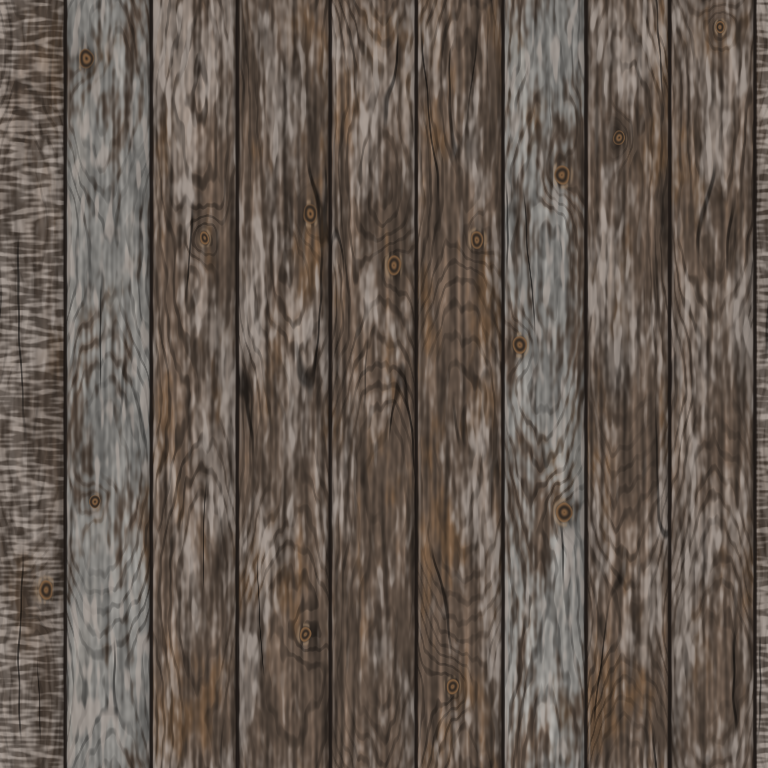
This texture is drawn by a WebGL 2 fragment shader. Its source:

```glsl
#version 300 es
precision highp float;
// Nine weathered vertical planks with worn grey paint, grain, knots and dark seams.
#define PLANKS 9
#define SEAM_HALF_WIDTH 0.0022
#define RING_COUNT 3.2
#define RING_STRENGTH 0.30
#define FIBRE_STRENGTH 0.24
#define KNOT_CHANCE 0.48
#define KNOT_SIZE 0.0095
#define OCHRE_AMOUNT 0.60
#define CHIP_AMOUNT 0.65

uniform vec2 u_resolution;
out vec4 fragColor;

const vec3 SEAM = vec3(0.11, 0.09, 0.08);
const vec3 DARK = vec3(0.27, 0.23, 0.20);
const vec3 BROWN = vec3(0.38, 0.32, 0.275);
const vec3 OCHRE = vec3(0.43, 0.32, 0.22);
const vec3 GREY = vec3(0.50, 0.46, 0.43);
const vec3 SILVER = vec3(0.52, 0.52, 0.51);
const vec3 PALE = vec3(0.66, 0.62, 0.59);

// Left edges of the planks, and how much grey each one keeps
const float EDGES[10] = float[10](-0.017, 0.085, 0.197, 0.309, 0.430, 0.542, 0.655, 0.763, 0.872, 0.983);
const float WEAR[9] = float[9](0.52, 0.82, 0.48, 0.46, 0.36, 0.24, 0.78, 0.34, 0.40);

vec2 hash(vec3 cell) {
    uvec3 v = uvec3(ivec3(cell) + 1000) * 1664525u + 1013904223u;
    v.x += v.y * v.z; v.y += v.z * v.x; v.z += v.x * v.y;
    v ^= v >> 16u;
    v.x += v.y * v.z; v.y += v.z * v.x;
    return vec2((v.xy >> 8u) & 0xffffu) / 65535.0;
}

float corner(vec2 cell, vec2 offset, vec2 f, float rows, float seed) {
    vec2 c = cell + offset;
    float angle = 6.2832 * hash(vec3(c.x, mod(c.y, rows), seed)).x;
    return dot(vec2(cos(angle), sin(angle)), f - offset);
}

// Gradient noise that repeats vertically; p.z is the plank seed
float noise(vec3 p, vec2 freq) {
    vec2 q = p.xy * freq, cell = floor(q), f = q - cell;
    vec2 s = f * f * f * (f * (f * 6.0 - 15.0) + 10.0);
    vec2 e = vec2(0.0, 1.0);
    return 1.4 * mix(
        mix(corner(cell, e.xx, f, freq.y, p.z), corner(cell, e.yx, f, freq.y, p.z), s.x),
        mix(corner(cell, e.xy, f, freq.y, p.z), corner(cell, e.yy, f, freq.y, p.z), s.x), s.y);
}

float fbm(vec3 p, vec2 freq) {
    float sum = 0.0, amp = 0.6;
    for (int i = 0; i < 4; i++) {
        sum += amp * noise(p, freq);
        freq *= 2.0;
        amp *= 0.6;
    }
    return sum;
}

void main() {
    vec2 uv = gl_FragCoord.xy / u_resolution;
    float px = 1.0 / u_resolution.x;
    if (uv.x > EDGES[PLANKS]) uv.x -= 1.0;

    // Find the plank
    int id = 0;
    for (int i = 1; i < PLANKS; i++) if (uv.x > EDGES[i]) id = i;
    float width = EDGES[id + 1] - EDGES[id];
    float left = uv.x - EDGES[id], right = width - left;
    vec3 p = vec3(left, uv.y, float(id));
    float wear = WEAR[id];
    float sawn = id == 0 ? 1.0 : 0.0;

    // Knots: distance to the nearest, and the bend they give the grain
    float knot = 9.0, bend = 0.0;
    for (int i = 0; i < 3; i++) {
        vec2 place = hash(vec3(i, 50, id)), kind = hash(vec3(i, 70, id));
        if (kind.x > KNOT_CHANCE) continue;
        vec2 d = p.xy - vec2(mix(0.2, 0.8, place.x) * width, (float(i) + place.y) / 3.0);
        d.y -= round(d.y);
        d.x += 0.002 * noise(p, vec2(50.0, 60.0));
        float r = length(d * vec2(1.0, 0.75)) / (KNOT_SIZE * mix(0.65, 1.15, kind.y));
        knot = min(knot, r);
        bend += exp(-0.1 * r * r);
    }

    // Growth rings form nested arches; fine fibres run along the plank
    float across = 2.0 * left / width - 1.0 + 0.5 * (hash(vec3(9, 9, id)).x - 0.5);
    float rings = RING_COUNT * across * across + 3.0 * bend
        + 7.0 * noise(vec3(0.3, p.yz), vec2(1.0, 3.0)) + 1.3 * fbm(p, vec2(18.0, 5.0));
    float ring = sin(6.2832 * rings);
    float fibre = noise(p, vec2(170.0, 9.0)) + 0.7 * noise(p, vec2(85.0, 5.0));
    float speck = noise(p, vec2(190.0, 60.0));

    // Bare wood
    float tone = fbm(p, vec2(12.0, 3.0));
    vec3 color = mix(DARK, BROWN, clamp(0.80 + 0.7 * tone + 0.5 * fibre, 0.0, 1.3));
    float rust = smoothstep(0.05, 0.55, fbm(p + vec3(0, 0, 20), vec2(16.0, 6.0)) + 0.15 * fibre);
    color = mix(color, OCHRE, OCHRE_AMOUNT * rust);

    // Remaining grey layer, broken along the fibres
    float patches = fbm(p + vec3(0, 0, 40), vec2(16.0, 4.0)) + 0.25 * fibre + 0.2 * speck;
    float cover = smoothstep(-0.28, 0.38, patches + wear - 0.5 - 0.12 * ring - 0.35 * bend);
    vec3 coat = mix(GREY, SILVER, smoothstep(0.5, 0.8, wear));
    color = mix(color, coat * (1.0 + 0.25 * tone), 0.85 * cover);

    // Grain shading, pale flakes and rough saw marks
    color *= 1.0 + FIBRE_STRENGTH * fibre + 0.13 * speck;
    color *= 1.0 - RING_STRENGTH * smoothstep(0.2, 1.0, ring) * (0.6 + tone);
    float flake = smoothstep(0.15, 0.6, noise(p, vec2(110.0, 22.0)) + 0.6 * patches);
    color = mix(color, PALE, CHIP_AMOUNT * flake * (0.35 + 0.65 * cover));
    float saw = noise(p, vec2(35.0, 170.0)) + 0.6 * fbm(p, vec2(30.0, 14.0));
    color = mix(color, mix(DARK * 0.8, PALE, smoothstep(-0.35, 0.55, saw)), 0.55 * sawn);

    // Thin lengthwise cracks
    float crack = abs(noise(p, vec2(22.0, 2.0)) + 0.06 * noise(p, vec2(40.0, 20.0)));
    float split = smoothstep(0.15, 0.45, noise(p + vec3(0, 0, 60), vec2(14.0, 5.0)));
    color *= 1.0 - 0.5 * split * (1.0 - smoothstep(0.01, 0.05, crack));

    // Knot core, dark ring and pale rim
    float rim = exp(-18.0 * (knot - 1.15) * (knot - 1.15));
    vec3 core = mix(DARK * 0.65, OCHRE * 1.15, 0.5 + 0.4 * sin(9.0 * knot + 3.0 * tone));
    color *= 1.0 - 0.3 * exp(-0.35 * knot * knot);
    color = mix(color, core, 1.0 - smoothstep(0.8, 1.05, knot));
    color = mix(color, PALE * vec3(1.0, 0.9, 0.76), 0.5 * rim * smoothstep(-0.3, 0.4, tone + fibre));

    // Seams: soft groove, lit left edge and dark gap
    float edge = min(left, right) + 0.0006 * noise(p, vec2(8.0, 30.0));
    color *= 1.0 - 0.35 * exp(-right / 0.006) - 0.15 * exp(-left / 0.004);
    float lip = exp(-pow((left - 0.0045) / 0.0014, 2.0));
    color = mix(color, GREY * 1.1, 0.5 * lip * smoothstep(-0.4, 0.3, noise(p, vec2(5.0, 12.0))));
    float gap = 1.0 - smoothstep(SEAM_HALF_WIDTH - px, SEAM_HALF_WIDTH + px, edge);
    color = mix(color, SEAM, 0.92 * gap);

    fragColor = vec4(clamp(color, 0.0, 1.0), 1.0);
}
```
